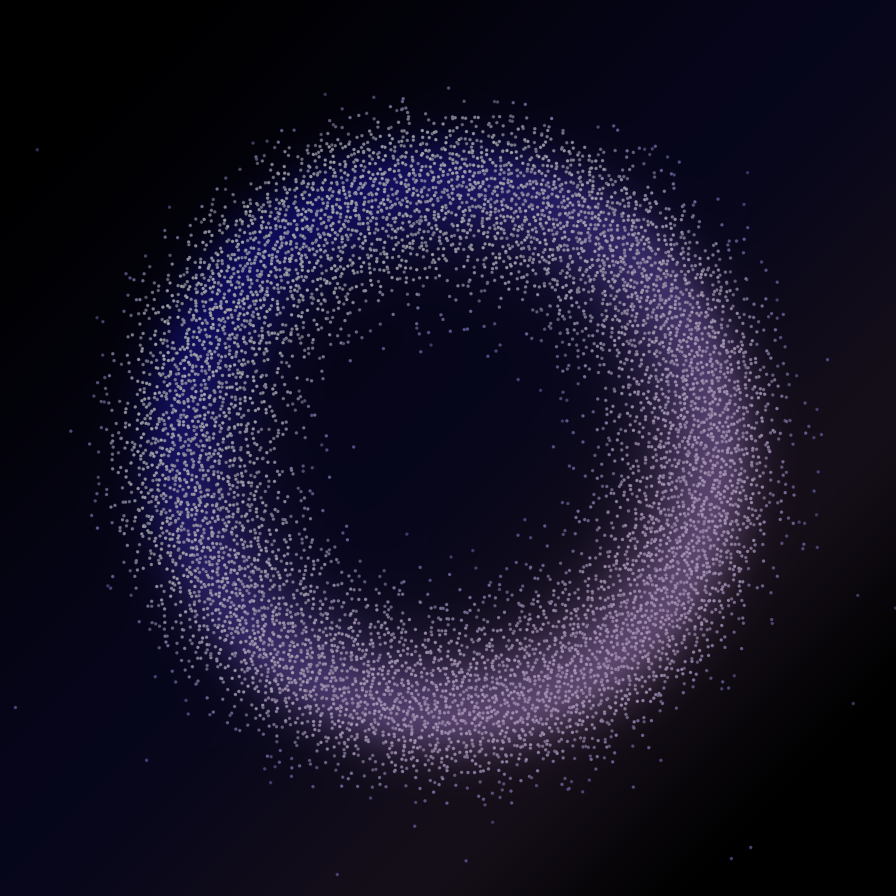
This background is drawn by a WebGL 1 fragment shader. Its source:

```glsl
precision highp float;
uniform vec2 u_resolution;

#define RING_RADIUS 0.300
#define GLOW_INNER 0.074
#define GLOW_OUTER 0.044
#define CLOUD_INNER 0.045
#define CLOUD_OUTER 0.465
#define DOT_RADIUS 0.0018
#define CELL_SIZE 0.0075
#define CELL_GROWTH 1.3
#define JITTER 0.8
#define THINNING 2.6

const vec3 NAVY = vec3(0.025, 0.022, 0.105);
const vec3 DUSK = vec3(0.080, 0.055, 0.095);
const vec3 GLOW_BLUE = vec3(0.055, 0.045, 0.370);
const vec3 GLOW_ROSE = vec3(0.380, 0.290, 0.440);
const vec3 DOT_PALE = vec3(0.680, 0.690, 0.680);
const vec3 DOT_LILAC = vec3(0.660, 0.580, 0.720);
const vec3 DOT_FAINT = vec3(0.380, 0.350, 0.620);

vec3 hash3(vec2 cell) {
  vec3 q = fract(cell.xyx * vec3(0.1031, 0.1030, 0.0973));
  q += dot(q, q.yxz + 33.33);
  return fract((q.xxy + q.yzz) * q.zyx);
}

mat2 rotation(float angle) {
  float c = cos(angle), s = sin(angle);
  return mat2(c, s, -s, c);
}

// Diagonal wash, dark in two opposite corners
vec3 backdrop(float diagonal) {
  vec3 wash = mix(NAVY, DUSK, smoothstep(0.48, 0.74, diagonal));
  float light = smoothstep(0.06, 0.50, diagonal);
  light *= 1.0 - smoothstep(0.72, 0.90, diagonal);
  return wash * light;
}

// Soft band, wider towards the centre of the ring
float ringGlow(float radius) {
  float offset = radius - RING_RADIUS;
  float width = offset < 0.0 ? GLOW_INNER : GLOW_OUTER;
  return exp(-offset * offset / (width * width));
}

// Closeness to the crest of the particle cloud, 0 to 1
float cloudCrest(float radius) {
  float rise = smoothstep(CLOUD_INNER, RING_RADIUS - 0.01, radius);
  float fall = 1.0 - smoothstep(RING_RADIUS, CLOUD_OUTER, radius);
  return rise * fall;
}

// Jittered grid of dots, thinned away from the crest
float dotLayer(vec2 p, float layer, float edge) {
  float size = CELL_SIZE * pow(CELL_GROWTH, layer);
  vec2 grid = rotation(0.4 + layer * 1.1) * p / size;
  vec2 home = floor(grid);
  float cover = 0.0;
  for (int j = -1; j <= 1; j++) {
    for (int i = -1; i <= 1; i++) {
      vec2 cell = home + vec2(float(i), float(j));
      vec3 rnd = hash3(cell + 400.0 + layer * 57.0);
      vec2 spot = cell + 0.5 + (rnd.xy - 0.5) * JITTER;
      float chance = pow(cloudCrest(length(spot) * size), THINNING);
      float d = length(grid - spot) * size;
      float disc = 1.0 - smoothstep(DOT_RADIUS - edge, DOT_RADIUS + edge, d);
      float strength = 0.65 + 0.35 * fract(rnd.x * 17.0 + rnd.y * 9.0);
      cover = max(cover, disc * strength * step(rnd.z, chance));
    }
  }
  return cover;
}

void main() {
  float shortSide = min(u_resolution.x, u_resolution.y);
  vec2 p = (gl_FragCoord.xy - 0.5 * u_resolution) / shortSide;
  float radius = length(p);
  float diagonal = 0.5 + 0.5 * (p.x - p.y);

  // Backdrop and glow
  vec3 color = backdrop(diagonal);
  float warmth = smoothstep(0.24, 0.76, diagonal);
  vec3 glowColor = mix(GLOW_BLUE, GLOW_ROSE, warmth);
  color = mix(color, glowColor, 0.95 * ringGlow(radius));

  // Particles
  float edge = 0.75 / shortSide;
  float cover = 0.0;
  for (int k = 0; k < 3; k++) {
    cover = max(cover, dotLayer(p, float(k), edge));
  }
  float crest = cloudCrest(radius);
  vec3 ringTint = mix(DOT_PALE, DOT_LILAC, warmth);
  vec3 dotColor = mix(DOT_FAINT, ringTint, smoothstep(0.1, 0.9, crest));
  color = mix(color, dotColor, cover * mix(0.8, 0.95, crest));

  gl_FragColor = vec4(color, 1.0);
}
```
